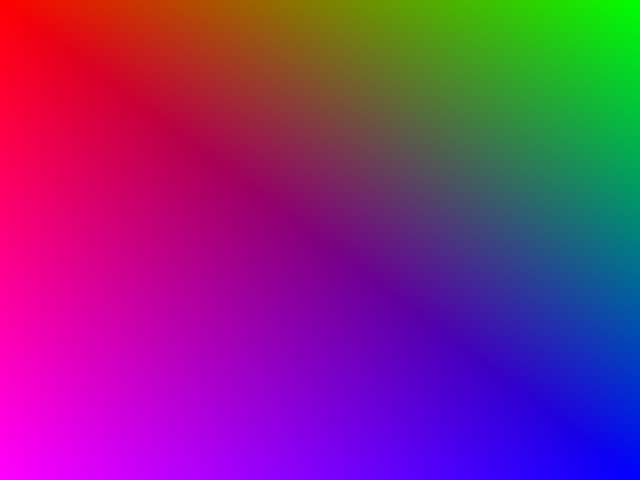
Reproduce this background procedurally as a Shadertoy shader.

```glsl
// A four-colour gradient over a quad made of two triangles, which share
// the diagonal from the top left to the bottom right corner. Each triangle
// blends its three corner colours linearly, so a soft crease marks the seam.

const vec3 RED     = vec3(1.0, 0.0, 0.0);
const vec3 GREEN   = vec3(0.0, 1.0, 0.0);
const vec3 BLUE    = vec3(0.0, 0.0, 1.0);
const vec3 MAGENTA = vec3(1.0, 0.0, 1.0);

// Linear blend over a right triangle: the weights of the two sharp corners
// are given, and the right-angled corner takes the remainder.
vec3 triangleBlend(vec3 cornerA, vec3 cornerB, vec3 rightCorner, vec2 weights) {
    float remainder = 1.0 - weights.x - weights.y;
    return cornerA * weights.x + cornerB * weights.y + rightCorner * remainder;
}

// Quad colour at uv, with both axes running from 0 to 1.
vec3 quadGradient(vec2 uv, vec3 topLeft, vec3 topRight, vec3 bottomRight, vec3 bottomLeft) {
    vec3 upper = triangleBlend(topLeft, bottomRight, topRight, 1.0 - uv);
    vec3 lower = triangleBlend(topLeft, bottomRight, bottomLeft, uv.yx);
    // Both triangles agree on the diagonal, so the step leaves no hard edge.
    return mix(lower, upper, step(1.0, uv.x + uv.y));
}

void mainImage(out vec4 fragColor, in vec2 fragCoord) {
    vec2 uv = fragCoord / iResolution.xy;
    fragColor = vec4(quadGradient(uv, RED, GREEN, BLUE, MAGENTA), 1.0);
}
```
